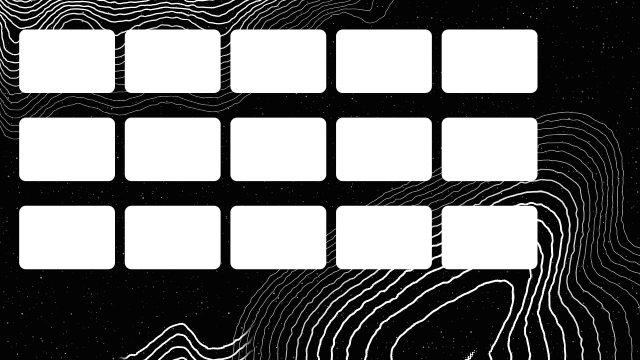
Give the GLSL for this background, as a WebGL 2 fragment shader.

```glsl
#version 300 es
precision highp float;
// White rounded cards in a grid over black, with contour lines and fine dust.
uniform vec2 u_resolution;
out vec4 outColor;

float hash(vec2 p) {
    return fract(sin(dot(p, vec2(127.1, 311.7))) * 43758.5453);
}

float noise(vec2 p) {
    vec2 i = floor(p), f = fract(p);
    f = f * f * (3.0 - 2.0 * f);
    return mix(mix(hash(i), hash(i + vec2(1, 0)), f.x),
               mix(hash(i + vec2(0, 1)), hash(i + vec2(1, 1)), f.x), f.y);
}

// Smooth line of given half width wherever the level is a whole number
float contour(float level, float halfWidth, float px) {
    float slope = max(length(vec2(dFdx(level), dFdy(level))), 1e-4);
    float d = abs(fract(level + 0.5) - 0.5) / slope * px;
    return clamp(0.5 + (halfWidth - d) / px, 0.0, 1.0);
}

// Nested arches fanning out from the lower edge
float archLines(vec2 p, float px) {
    vec2 q = p - vec2(560.0, -1.0);
    float a = atan(q.y, q.x);
    float bulge = (a - 1.03) / (a < 1.03 ? 0.28 : 0.45);
    float radius = mix(98.0, 128.0, smoothstep(0.6, 1.2, a))
                 + 65.0 * exp(-bulge * bulge) + 34.0 * smoothstep(2.3, 3.1, a);
    float power = mix(1.15, 2.4, smoothstep(0.3, 1.1, a));
    float level = 4.0 * pow(length(q) / radius, power);
    float outer = smoothstep(4.0, 10.0, level);
    float line = contour(level, mix(1.2, 0.4, outer), px);
    return line * mix(1.0, 0.65, outer) * (1.0 - smoothstep(15.2, 15.5, level));
}

// Small ridge left of the arches
float ridgeLines(vec2 p, float px) {
    float t = (p.x - 218.0) / (p.x < 218.0 ? 42.0 : 22.0);
    float rise = max(p.x - 250.0, 0.0);
    float height = 44.0 * exp(-t * t) + 0.01 * rise * rise + 12.0 * smoothstep(225.0, 260.0, p.x);
    float level = (height - p.y) / 14.0;
    float mask = step(-0.3, level) * smoothstep(140.0, 155.0, p.x)
               * (1.0 - smoothstep(285.0, 310.0, p.x));
    return contour(level, 1.1, px) * mask;
}

// Wavy slopes hanging from the upper left
float slopeLines(vec2 p, float px) {
    float depth = 432.0 - p.y;
    float hump = (p.x - 270.0) / 75.0;
    float edge = 180.0 - 0.36 * p.x + 55.0 * exp(-hump * hump)
               + 18.0 * cos(p.x / 25.0) * (1.0 - smoothstep(100.0, 260.0, p.x))
               - 40.0 * exp(-p.x / 16.0);
    float above = edge - depth + 45.0 * (noise(p / 45.0) - 0.5) * smoothstep(120.0, 20.0, depth);
    float level = pow(max(above, 0.0) / 7.0, 0.9);
    float inner = smoothstep(4.0, 13.0, level);
    return contour(level, mix(0.35, 0.8, inner), px) * mix(0.6, 1.0, inner) * step(0.6, level);
}

// One randomly placed speck in some of the cells
float dust(vec2 p, float size, float density, float px) {
    vec2 cell = floor(p / size);
    float pick = hash(cell + size);
    vec2 center = 0.2 + 0.6 * vec2(hash(cell + 17.3), hash(cell + 41.9));
    float radius = mix(0.3, 1.0, pow(hash(cell + 73.1), 3.0));
    float d = length(p - (cell + center) * size);
    float shade = mix(0.12, 0.65, pow(hash(cell + 5.7), 2.0));
    return step(pick, density) * shade * clamp(0.5 + (radius - d) / px, 0.0, 1.0);
}

// Grid of five by three rounded rectangles
float cards(vec2 p, float px) {
    vec2 first = vec2(80.5, 147.0), pitch = vec2(126.75, 105.75);
    vec2 index = clamp(round((p - first) / pitch), vec2(0), vec2(4, 2));
    vec2 q = abs(p - first - index * pitch) - vec2(57.5, 38.1) + 8.0;
    float d = length(max(q, 0.0)) + min(max(q.x, q.y), 0.0) - 8.0;
    return clamp(0.5 - d / px, 0.0, 1.0);
}

void main() {
    // The canvas is 432 units tall
    float px = 432.0 / u_resolution.y;
    vec2 p = gl_FragCoord.xy * px;

    // Slightly rough, hand-cut lines
    vec2 rough = p + 2.5 * (vec2(noise(p * 0.16), noise(p * 0.16 + 31.0)) - 0.5);
    float lines = max(archLines(rough, px), max(ridgeLines(rough, px), slopeLines(rough, px)));

    float specks = max(dust(p, 6.0, 0.3, px), dust(p + 3.0, 15.0, 0.35, px));
    float value = max(0.01, max(lines, specks));
    outColor = vec4(vec3(mix(value, 1.0, cards(p, px))), 1.0);
}
```
